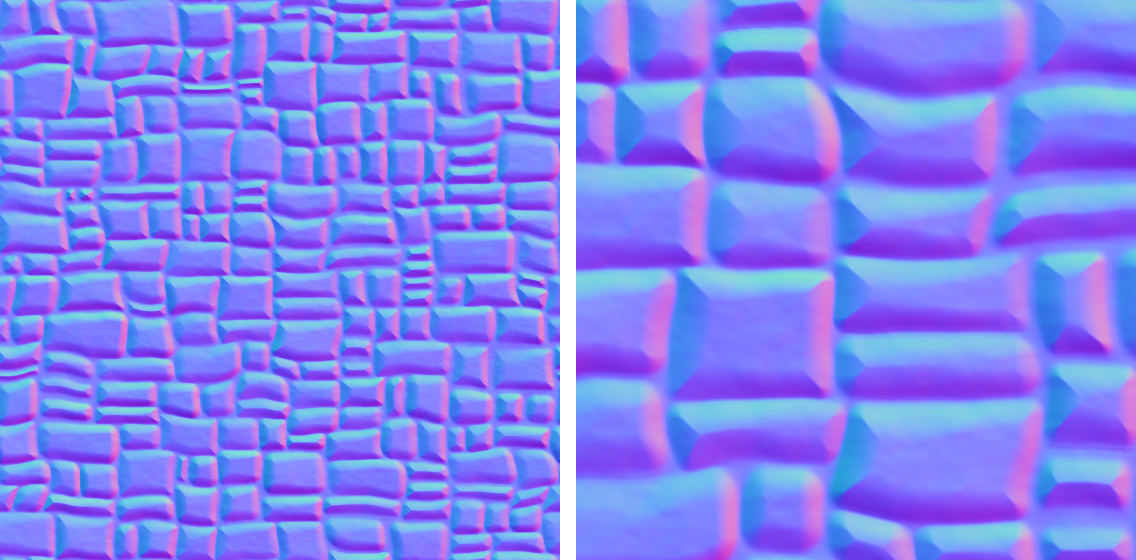
Left, the full canvas; right, a detail of the centre.
Give the GLSL for this texture map, as a WebGL 1 fragment shader.

```glsl
precision highp float;

uniform vec2 u_resolution;

// Layout (even counts keep the wall tileable)
const vec2 GRID = vec2(10.0, 16.0);
const float JITTER = 0.31;
const float SPLIT_CHANCE = 0.34;
const float WARP = 0.019;
const float FINE_WARP = 0.0035;

// Stone shape, in canvas units
const float JOINT_MIN = 0.0008;
const float JOINT_MAX = 0.0065;
const float RADIUS_MIN = 0.005;
const float RADIUS_MAX = 0.018;
const float BEVEL_LEFT = 0.023;
const float BEVEL_RIGHT = 0.015;
const float EDGE_SOFTNESS = 0.0025;
const float RISE = 0.0105;
const float DOME = 0.0014;
const vec2 TILT = vec2(0.12, 0.16);

// Surface relief
const float UNDULATION = 0.0022;
const float GRAIN = 0.0006;
const float FINE_GRAIN = 0.00022;
const float NORMAL_STEP = 0.0012;

float hash(vec2 p) {
  vec3 q = fract(p.xyx * 0.1031);
  q += dot(q, q.yzx + 33.33);
  return fract((q.x + q.y) * q.z);
}

// Value noise that repeats over the unit canvas
float noise(vec2 p, vec2 freq, float seed) {
  p *= freq;
  vec2 i = floor(p);
  vec2 f = p - i;
  f = f * f * f * (f * (f * 6.0 - 15.0) + 10.0);
  vec2 a = mod(i, freq) + seed;
  vec2 b = mod(i + 1.0, freq) + seed;
  return mix(mix(hash(a), hash(vec2(b.x, a.y)), f.x),
             mix(hash(vec2(a.x, b.y)), hash(b), f.x), f.y) - 0.5;
}

float vertexOffset(vec2 v) {
  return (hash(mod(v, GRID) + 7.0) - 0.5) * 2.0 * JITTER;
}

float roundedBox(vec2 p, vec2 halfSize, float radius) {
  vec2 q = abs(p) - halfSize + radius;
  return length(max(q, 0.0)) + min(max(q.x, q.y), 0.0) - radius;
}

// Joints run through each lattice vertex: across at even ones, upright at odd ones
float stoneHeight(vec2 p, vec2 cell) {
  float a = vertexOffset(cell);
  float b = vertexOffset(cell + vec2(1.0, 0.0));
  float c = vertexOffset(cell + vec2(0.0, 1.0));
  float d = vertexOffset(cell + 1.0);
  bool even = mod(cell.x + cell.y, 2.0) < 0.5;
  vec2 lo = (cell + (even ? vec2(c, a) : vec2(a, b))) / GRID;
  vec2 hi = (cell + 1.0 + (even ? vec2(b, d) : vec2(d, c))) / GRID;

  // Some blocks break in two across their longer side
  vec2 id = mod(cell, GRID) + 31.0;
  if (hash(id) < SPLIT_CHANCE) {
    vec2 cut = mix(lo, hi, mix(0.34, 0.66, hash(id + 40.0)));
    vec2 size = hi - lo;
    vec2 axis = size.x > 1.35 * size.y ? vec2(1.0, 0.0) : vec2(0.0, 1.0);
    if (dot(p - cut, axis) < 0.0) {
      hi = mix(hi, cut, axis);
    } else {
      lo = mix(lo, cut, axis);
      id += 80.0;
    }
  }

  vec2 halfSize = 0.5 * (hi - lo);
  vec2 local = p - 0.5 * (lo + hi);
  float joint = mix(JOINT_MIN, JOINT_MAX, pow(hash(id + 120.0), 3.0));
  float radius = mix(RADIUS_MIN, RADIUS_MAX, hash(id + 160.0));
  halfSize -= joint;
  radius = min(radius, 0.7 * min(halfSize.x, halfSize.y));
  float depth = -roundedBox(local, halfSize, radius);
  depth = 0.5 * (depth + sqrt(depth * depth + EDGE_SOFTNESS * EDGE_SOFTNESS));

  // Steep bevel that levels out into a slightly domed, tilted face
  vec2 side = local / halfSize;
  float bevel = mix(BEVEL_LEFT, BEVEL_RIGHT, smoothstep(-1.0, 1.0, side.x));
  float slack = 1.0 - min(depth / bevel, 1.0);
  float level = RISE * mix(0.8, 1.25, hash(id + 200.0));
  vec2 tilt = (vec2(hash(id + 240.0), hash(id + 280.0)) - 0.5) * TILT;
  float face = level - DOME * dot(side, side) + dot(local, tilt);
  return (1.0 - slack * slack) * face;
}

float wallHeight(vec2 p) {
  vec2 bend = vec2(noise(p, vec2(10.0, 14.0), 3.0), noise(p, vec2(11.0, 9.0), 53.0));
  vec2 wobble = vec2(noise(p, vec2(34.0), 103.0), noise(p, vec2(30.0), 153.0));
  vec2 q = p + WARP * bend + FINE_WARP * wobble;

  float height = 0.0;
  vec2 base = floor(q * GRID);
  for (int y = -1; y <= 1; y++) {
    for (int x = -1; x <= 1; x++) {
      height = max(height, stoneHeight(q, base + vec2(float(x), float(y))));
    }
  }
  return height + UNDULATION * noise(p, vec2(22.0, 28.0), 203.0)
    + GRAIN * noise(p, vec2(62.0, 90.0), 253.0)
    + FINE_GRAIN * noise(p, vec2(150.0, 190.0), 303.0);
}

void main() {
  vec2 uv = gl_FragCoord.xy / u_resolution;
  vec2 e = vec2(NORMAL_STEP, 0.0);
  vec2 slope = vec2(wallHeight(uv + e.xy) - wallHeight(uv - e.xy),
                    wallHeight(uv + e.yx) - wallHeight(uv - e.yx)) / (2.0 * NORMAL_STEP);
  vec3 normal = normalize(vec3(-slope, 1.0));
  gl_FragColor = vec4(normal * 0.5 + 0.5, 1.0);
}
```
